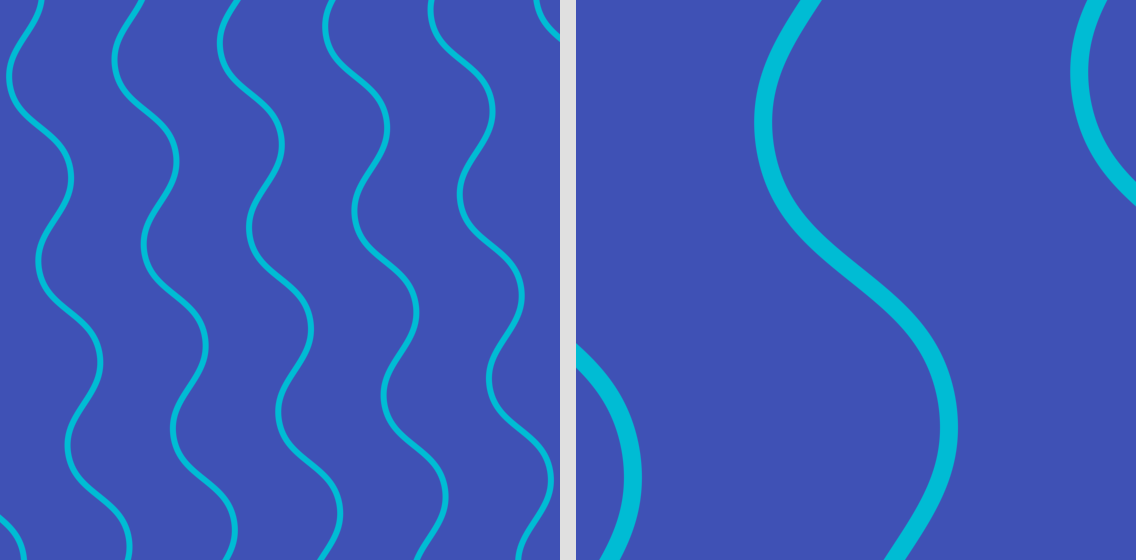
Left: the whole. Right: its middle third, enlarged.
Give the GLSL for this pattern, as a Shadertoy shader.

```glsl
const vec3 GROUND_COLOR = vec3(0.247, 0.318, 0.710);
const vec3 LINE_COLOR = vec3(0.0, 0.737, 0.831);

const float TAU = 6.2831853;
const float TILT = radians(9.0);
const float SPACING = 4.0 / 21.0;    // between neighbouring lines
const float WAVELENGTH = 1.0 / 3.0;
const float AMPLITUDE = 0.0432;
const float FLATTENING = 0.037;      // third harmonic, broadens the crests
const float LINE_WIDTH = 0.0107;
const vec2 OFFSET = vec2(0.0352, -0.0143);

// Sideways displacement (x) and slope (y) of a line at distance t along it
vec2 wave(float t) {
    float k = TAU / WAVELENGTH;
    float a = k * t;
    float shift = cos(a) - FLATTENING * cos(3.0 * a);
    float slope = k * (3.0 * FLATTENING * sin(3.0 * a) - sin(a));
    return AMPLITUDE * vec2(shift, slope);
}

// Distance to the centre of the nearest wavy line
float lineDistance(vec2 p) {
    vec2 w = wave(p.y);
    float across = (p.x - w.x) / SPACING;
    float gap = abs(fract(across + 0.5) - 0.5) * SPACING;
    return gap * inversesqrt(1.0 + w.y * w.y);
}

void mainImage(out vec4 fragColor, in vec2 fragCoord) {
    float pixel = 1.0 / iResolution.y;
    vec2 p = fragCoord * pixel;
    p.y = 1.0 - p.y;

    // Tilted frame: x across the lines, y down along them
    float c = cos(TILT), s = sin(TILT);
    vec2 q = vec2(c * p.x - s * p.y, s * p.x + c * p.y) - OFFSET;

    float edge = lineDistance(q) - 0.5 * LINE_WIDTH;
    float coverage = 1.0 - smoothstep(-0.8 * pixel, 0.8 * pixel, edge);
    fragColor = vec4(mix(GROUND_COLOR, LINE_COLOR, coverage), 1.0);
}
```
